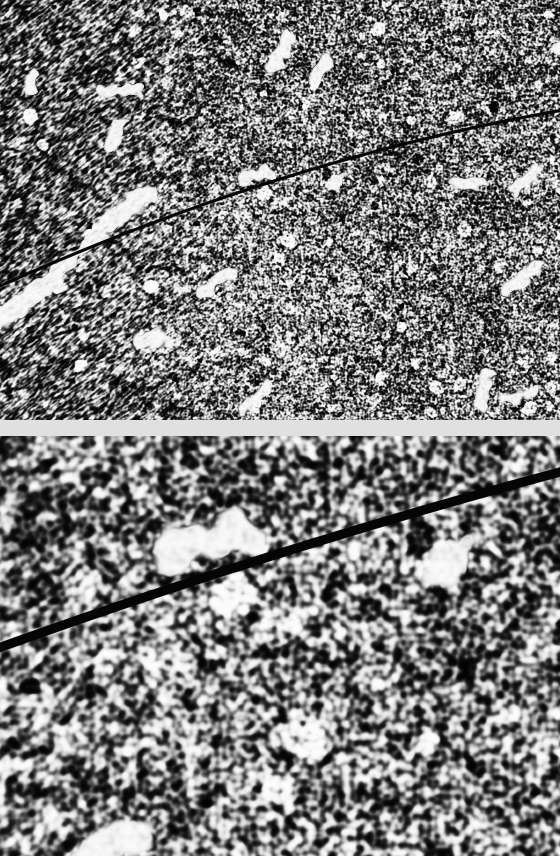
Top: the whole. Bottom: its middle third, enlarged.
Reproduce this texture procedurally as a WebGL 2 fragment shader.

```glsl
#version 300 es
precision highp float;

uniform vec2 u_resolution;
out vec4 fragColor;

const float FIBRE_ANGLE = 0.66;

vec2 hash2(vec2 p) {
    vec3 q = fract(p.xyx * vec3(0.1031, 0.1030, 0.0973));
    q += dot(q, q.yzx + 33.33);
    return fract((q.xx + q.yz) * q.zy);
}

vec2 rotate(vec2 p, float angle) {
    float c = cos(angle), s = sin(angle);
    return vec2(c * p.x + s * p.y, c * p.y - s * p.x);
}

float cornerSlope(vec2 cell, vec2 offset) {
    float angle = 6.28318 * hash2(cell + 57.0).x;
    return dot(vec2(cos(angle), sin(angle)), offset);
}

// Gradient noise scaled to roughly unit deviation
float gradientNoise(vec2 p) {
    vec2 i = floor(p), f = fract(p);
    vec2 u = f * f * f * (f * (f * 6.0 - 15.0) + 10.0);
    vec2 e = vec2(1.0, 0.0);
    float low = mix(cornerSlope(i, f), cornerSlope(i + e, f - e), u.x);
    float high = mix(cornerSlope(i + e.yx, f - e.yx), cornerSlope(i + 1.0, f - 1.0), u.x);
    return mix(low, high, u.y) * 4.5;
}

float grain(vec2 p) {
    return 0.62 * gradientNoise(p * 100.0)
         + 0.66 * gradientNoise(p * 172.0 + 31.7)
         + 0.36 * gradientNoise(p * 46.0 + 83.1);
}

float segmentDistance(vec2 p, vec2 a, vec2 b) {
    vec2 d = b - a;
    return length(p - a - d * clamp(dot(p - a, d) / dot(d, d), 0.0, 1.0));
}

// Scattered round bodies, each with a faint dark rim
float roundBodies(vec2 p, float density, float seed, float chance) {
    vec2 q = p * density, cell = floor(q);
    float sum = 0.0;
    for (int y = -1; y <= 1; y++) {
        for (int x = -1; x <= 1; x++) {
            vec2 id = cell + vec2(x, y);
            vec2 place = hash2(id + seed), kind = hash2(id + seed + 19.3);
            float radius = mix(0.14, 0.31, kind.x);
            float d = length(q - id - 0.15 - 0.7 * place) - radius;
            float strength = mix(0.45, 2.9, pow(kind.y / chance, 5.0));
            float body = 1.0 - smoothstep(-0.06, 0.05, d);
            float rim = exp(-pow((d - 0.09) / 0.06, 2.0));
            sum += step(kind.y, chance) * (strength * body - 0.4 * rim);
        }
    }
    return sum;
}

// Distance to scattered pale clefts of varied length and tilt
float cleftDistance(vec2 p, float density) {
    vec2 cell = floor(p * density);
    float nearest = 1.0;
    for (int y = -1; y <= 1; y++) {
        for (int x = -1; x <= 1; x++) {
            vec2 id = cell + vec2(x, y);
            vec2 place = hash2(id + 7.0), shape = hash2(id + 41.0);
            vec2 center = (id + 0.15 + 0.7 * place) / density;
            float tilt = FIBRE_ANGLE + (hash2(id + 73.0).x - 0.5) * 1.6;
            vec2 reach = mix(0.008, 0.045, shape.x) * vec2(cos(tilt), sin(tilt));
            float d = segmentDistance(p, center - reach, center + reach);
            d -= mix(0.010, 0.018, place.y);
            nearest = min(nearest, d + step(0.5, shape.y));
        }
    }
    return nearest;
}

void main() {
    vec2 p = gl_FragCoord.xy / u_resolution.y;
    float pixel = 1.0 / u_resolution.y;
    vec2 wobble = vec2(gradientNoise(p * 42.0), gradientNoise(p * 42.0 + 150.0));
    vec2 warped = p + wobble * 0.0024;

    // Even grain on the right, drawn out along the fibres on the left
    float fibrous = 0.8 * (1.0 - smoothstep(0.15, 0.85, p.x));
    vec2 along = rotate(p, FIBRE_ANGLE) * vec2(0.42, 1.0);
    float texture_ = mix(grain(p), grain(along + 4.0), fibrous)
                   / length(vec2(1.0 - fibrous, fibrous));

    // Broad light and shade
    float glow = exp(-9.0 * dot(p - vec2(0.52, 0.30), p - vec2(0.52, 0.30)));
    float tone = texture_ - 0.22 - 0.35 * fibrous + 0.5 * glow;
    tone += 0.16 * gradientNoise(p * 9.0) + 0.2 * gradientNoise(p * 20.0 + 12.0);

    // Pale bodies and smaller dark ones
    tone += roundBodies(warped, 17.0, 3.0, 0.75);
    tone -= 0.7 * roundBodies(warped + 5.0, 25.0, 61.0, 0.35);

    // Long vessel and scattered clefts with ragged edges
    float bend = 0.012 * sin(p.x * 17.0);
    float vessel = segmentDistance(p + vec2(0.0, bend), vec2(-0.05, 0.20), vec2(0.35, 0.535));
    vessel -= 0.021 - 0.013 * exp(-pow((p.x - 0.19) / 0.025, 2.0));
    float opening = min(vessel, cleftDistance(warped, 4.2));
    opening += 0.0035 * wobble.x + 0.002 * texture_;
    float pale = 1.0 - smoothstep(-0.004, 0.004, opening);
    tone = mix(tone, 1.9 + 0.35 * texture_, pale);

    float grey = 0.01 + 0.98 / (1.0 + exp(-1.75 * tone));

    // Thin dark arc
    float height = 0.319 + p.x * (0.4505 - 0.103 * p.x);
    float slope = 0.4505 - 0.206 * p.x;
    float arc = abs(p.y - height) / sqrt(1.0 + slope * slope) - 0.0037;
    grey = mix(grey, 0.02, 1.0 - smoothstep(-0.7 * pixel, 0.7 * pixel, arc));

    fragColor = vec4(vec3(grey), 1.0);
}
```
